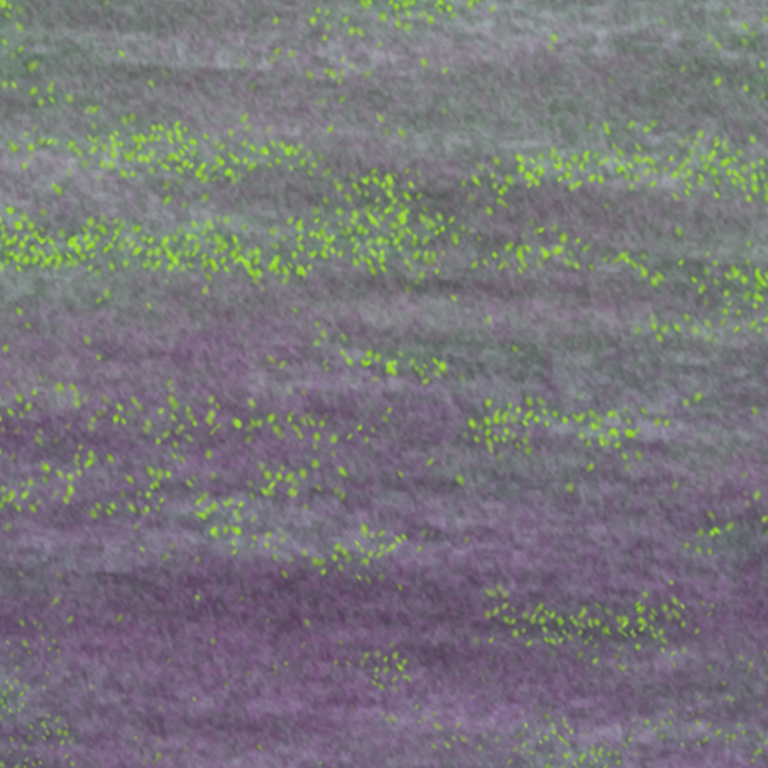
A three.js fragment shader for this texture:

```glsl
// Hazy lavender field in blurred horizontal streaks, sprinkled with yellow-green blossoms.
#define GREY_TONE vec3(0.466, 0.474, 0.482)
#define VIOLET_TONE vec3(0.440, 0.382, 0.474)
#define MOSS_SHIFT vec3(-0.045, 0.035, -0.040)
#define PALE_SHIFT vec3(0.085, 0.090, 0.105)
#define BLOSSOM vec3(0.60, 0.86, 0.22)
#define DOT_CELLS 84.0
#define DOT_RADIUS 0.40
#define STREAK_TILT 0.045
#define STREAK_CONTRAST 0.20
#define GRAIN_CONTRAST 0.145

varying vec2 vUv;

float hash(vec2 p) {
  vec3 q = fract(vec3(p.xyx) * 0.1031);
  q += dot(q, q.yzx + 33.33);
  return fract((q.x + q.y) * q.z);
}

float noise(vec2 p) {
  vec2 cell = floor(p);
  vec2 f = fract(p);
  f = f * f * (3.0 - 2.0 * f);
  float low = mix(hash(cell), hash(cell + vec2(1.0, 0.0)), f.x);
  float high = mix(hash(cell + vec2(0.0, 1.0)), hash(cell + vec2(1.0, 1.0)), f.x);
  return mix(low, high, f.y);
}

// Signed noise around zero
float wave(vec2 p) {
  return noise(p) - 0.5;
}

float bell(float x, float width) {
  return exp(-x * x / (width * width));
}

// Long, slightly tilted bands with finer mottling
float streaks(vec2 p) {
  p.y += 0.012 * wave(p * vec2(5.0, 9.0));
  return 0.36 * wave(p * vec2(1.8, 17.0) + 7.0)
       + 0.34 * wave(p * vec2(3.5, 46.0) + 31.0)
       + 0.30 * wave(p * vec2(24.0, 80.0) + 53.0);
}

// Fine, faintly leaning fibres
float grain(vec2 p) {
  float lean = p.x + 0.25 * p.y;
  return 0.55 * wave(vec2(lean * 140.0, p.y * 115.0) + 11.0)
       + 0.45 * wave(vec2(lean * 220.0, p.y * 190.0) + 71.0);
}

vec3 field(vec2 p) {
  float edge = p.y + 0.14 * wave(p * vec2(2.0, 15.0) + 19.0)
             + 0.22 * wave(p * vec2(35.0, 60.0) + 43.0);
  vec3 tone = mix(VIOLET_TONE, GREY_TONE, smoothstep(0.26, 0.70, edge));
  float moss = wave(p * vec2(3.0, 13.0) + 61.0) + 0.8 * wave(p * vec2(70.0, 85.0) + 83.0);
  tone += MOSS_SHIFT * moss;
  float light = STREAK_CONTRAST * streaks(p) + GRAIN_CONTRAST * grain(p);
  tone += light * vec3(0.97, 1.0, 1.05);
  // Pale wisps gather in horizontal rows
  float rows = smoothstep(0.42, 0.82, noise(p * vec2(2.5, 24.0) + 97.0));
  float wisps = smoothstep(0.35, 0.85, noise(p * vec2(55.0, 95.0) + 131.0));
  return tone + PALE_SHIFT * rows * (0.25 + 0.75 * wisps) * mix(0.65, 1.0, p.y);
}

// Chance of a blossom: clumps along two main rows, with loose stragglers
float bloomDensity(vec2 p) {
  float rows = bell(p.y - 0.74, 0.11) + bell(p.y - 0.44, 0.07);
  float clumps = 0.56 * noise(p * vec2(4.0, 15.0) + 5.0)
               + 0.44 * noise(p * vec2(14.0, 34.0) + 23.0);
  float gathered = smoothstep(0.42, 0.86, clumps + 0.14 * rows - 0.05);
  return 0.025 + 0.85 * gathered;
}

// Soft jittered dots, smaller and fainter near the bottom
float blossoms(vec2 p) {
  vec2 home = floor(p * DOT_CELLS);
  float cover = 0.0;
  for (int j = -1; j <= 1; j++) {
    for (int i = -1; i <= 1; i++) {
      vec2 cell = home + vec2(float(i), float(j));
      vec2 jitter = vec2(hash(cell + 101.0), hash(cell + 211.0));
      vec2 centre = cell + 0.05 + 0.9 * jitter;
      vec2 place = centre / DOT_CELLS;
      float density = bloomDensity(place);
      float present = step(hash(cell + 307.0), density);
      float near = smoothstep(0.05, 0.36, place.y);
      float radius = DOT_RADIUS * mix(0.7, 1.15, hash(cell + 401.0)) * mix(0.75, 1.0, near);
      float vigour = mix(0.15, 0.75, hash(cell + 503.0)) + 0.45 * density;
      float strength = min(vigour, 1.0) * mix(0.6, 1.0, near);
      vec2 offset = p * DOT_CELLS - centre;
      offset.x += (hash(cell + 607.0) - 0.5) * offset.y;
      float reach = length(offset * vec2(1.05, 0.85)) / radius;
      float soft = 1.0 - smoothstep(0.0, 1.6, reach);
      cover += present * strength * soft;
    }
  }
  return min(cover, 0.95);
}

void main() {
  vec2 p = vUv + vec2(0.0, STREAK_TILT * (vUv.x - 0.5));
  vec3 colour = field(p);
  // Foliage tints the ground between crowded blossoms
  colour += 0.8 * MOSS_SHIFT * bloomDensity(p);
  vec3 petal = BLOSSOM + 0.12 * grain(p);
  colour = mix(colour, petal, blossoms(p));
  gl_FragColor = vec4(clamp(colour, 0.0, 1.0), 1.0);
}
```
